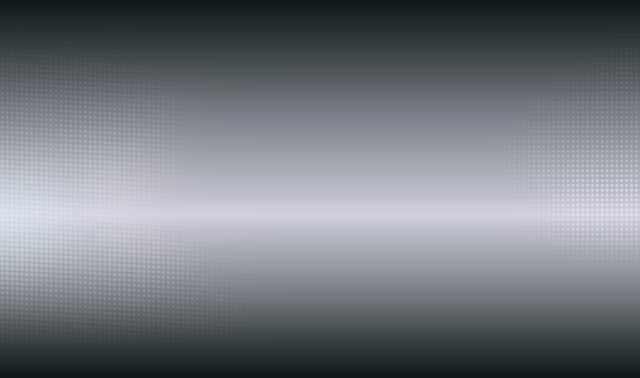
Write a WebGL 2 fragment shader that draws this background.

```glsl
#version 300 es
precision highp float;

uniform vec2 u_resolution;
out vec4 fragColor;

const float STREAK_Y = 0.432;
const float DOT_PITCH = 0.0129;

float hash(vec2 p) {
    p = fract(p * vec2(0.1031, 0.1173));
    p += dot(p, p.yx + 33.3);
    return fract((p.x + p.y) * p.x * 7.31);
}

float noise(vec2 p) {
    vec2 cell = floor(p);
    vec2 f = smoothstep(0.0, 1.0, fract(p));
    float low = mix(hash(cell), hash(cell + vec2(1.0, 0.0)), f.x);
    float high = mix(hash(cell + vec2(0.0, 1.0)), hash(cell + 1.0), f.x);
    return mix(low, high, f.y);
}

// Soft elliptical light, one at its centre
float glow(vec2 p, vec2 center, vec2 size) {
    vec2 d = (p - center) / size;
    return exp(-dot(d, d));
}

// Brushed steel tones, from the bright streak (0) to the dark rims (1)
vec3 steel(float t) {
    vec3 c = mix(vec3(0.82, 0.81, 0.87), vec3(0.765, 0.765, 0.81), smoothstep(0.0, 0.08, t));
    c = mix(c, vec3(0.63, 0.64, 0.67), clamp((t - 0.06) / 0.20, 0.0, 1.0));
    c = mix(c, vec3(0.455, 0.465, 0.50), clamp((t - 0.26) / 0.25, 0.0, 1.0));
    c = mix(c, vec3(0.33, 0.35, 0.36), clamp((t - 0.51) / 0.14, 0.0, 1.0));
    c = mix(c, vec3(0.21, 0.235, 0.245), clamp((t - 0.65) / 0.14, 0.0, 1.0));
    return mix(c, vec3(0.065, 0.085, 0.10), clamp((t - 0.79) / 0.21, 0.0, 1.0));
}

// Halftone grid: radius is a share of the pitch
float halftone(vec2 p, float radius, float pixel) {
    vec2 cell = fract(p / DOT_PITCH) - 0.5;
    float edge = 0.75 * pixel / DOT_PITCH;
    return smoothstep(radius + edge, radius - edge, length(cell));
}

void main() {
    vec2 p = gl_FragCoord.xy / u_resolution.y;
    float aspect = u_resolution.x / u_resolution.y;
    float pixel = 1.0 / u_resolution.y;
    float fromRight = aspect - p.x;

    // Horizontal metal gradient
    float above = (p.y - STREAK_Y) / (1.0 - STREAK_Y);
    float below = (STREAK_Y - p.y) / STREAK_Y;
    vec3 color = steel(clamp(max(above, below), 0.0, 1.0));

    // Lights at the left edge
    float coolLight = glow(p, vec2(0.0, 0.42), vec2(0.26, 0.17));
    float roseLight = glow(p, vec2(0.33, 0.46), vec2(0.18, 0.20));
    color = mix(color, vec3(0.85, 0.91, 0.93), 0.34 * coolLight);
    color = mix(color, vec3(0.88, 0.85, 0.90), 0.10 * roseLight);

    // Left dot field, slightly tilted, with a ragged outer edge
    float ragged = 0.16 * (noise(p * 7.0) - 0.5);
    float reach = mix(0.70, 0.47, smoothstep(0.28, 0.60, p.y));
    float leftField = smoothstep(reach + 0.08, reach - 0.28, p.x + ragged);
    leftField *= smoothstep(0.03, 0.30, p.y) * smoothstep(0.95, 0.62, p.y);
    vec2 tilted = p + vec2(0.0, 0.055 * p.x);
    float leftDots = halftone(tilted, 0.24 + 0.30 * max(coolLight, 0.75 * roseLight), pixel);
    vec3 leftTint = mix(vec3(0.85, 0.82, 0.86), vec3(0.89, 0.94, 0.96), coolLight);
    float leftAlpha = leftField * (0.18 + 0.25 * max(coolLight, roseLight));
    color = mix(color, leftTint, leftAlpha * leftDots);

    // Right dot field, bounded by a diagonal at the top
    float rim = 0.38 - 0.75 * max(p.y - 0.60, 0.0) - 0.8 * max(0.42 - p.y, 0.0);
    float rightField = smoothstep(rim + 0.04, rim - 0.22, fromRight + 0.7 * ragged);
    rightField *= smoothstep(0.24, 0.42, p.y) * smoothstep(1.0, 0.65, p.y);
    float rightLight = glow(p, vec2(aspect - 0.06, 0.46), vec2(0.25, 0.13));
    float rightDots = halftone(p, 0.23 + 0.10 * rightLight, pixel);
    color = mix(color, vec3(0.91, 0.91, 0.95), rightField * (0.14 + 0.42 * rightLight) * rightDots);

    fragColor = vec4(color, 1.0);
}
```
